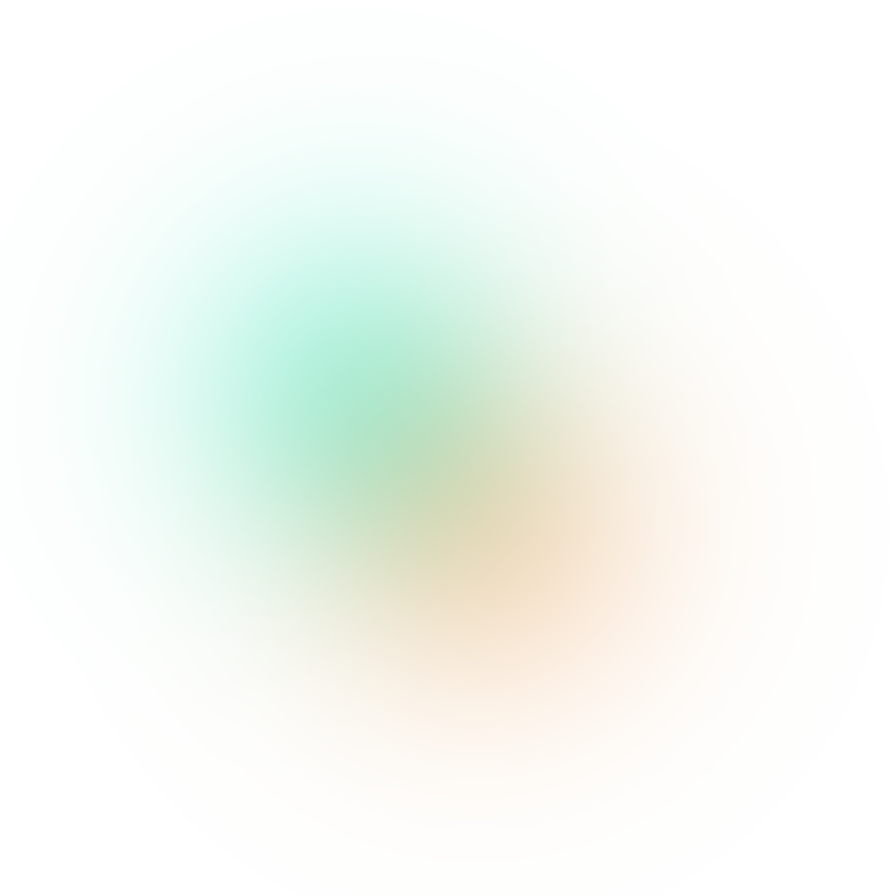
A WebGL 1 fragment shader for this background:

```glsl
precision highp float;
// Two soft overlapping glows, mint and apricot, on a white ground.
// Each glow is a Gaussian spot that absorbs some light from the white,
// so the overlap along the diagonal mixes to a muted olive.

uniform vec2 u_resolution;

const vec3 PAPER = vec3(0.997, 0.999, 0.997);
const vec3 MINT_ABSORB = vec3(0.31, 0.03, 0.09);
const vec3 APRICOT_ABSORB = vec3(0.005, 0.135, 0.235);

// Gaussian falloff, 1 at the center
float glow(vec2 p, vec2 center, float spread) {
  vec2 d = (p - center) / spread;
  return exp(-0.5 * dot(d, d));
}

// Removes the absorbed share of light from a color
vec3 tint(vec3 base, vec3 absorb, float amount) {
  return base - absorb * amount;
}

void main() {
  // Square canvas units, centered if the canvas is not square
  float side = min(u_resolution.x, u_resolution.y);
  vec2 p = (gl_FragCoord.xy - 0.5 * u_resolution) / side + 0.5;

  float mint = glow(p, vec2(0.397, 0.560), 0.141);
  float apricot = glow(p, vec2(0.534, 0.414), 0.146);

  vec3 color = tint(PAPER, MINT_ABSORB, mint);
  color = tint(color, APRICOT_ABSORB, apricot);
  gl_FragColor = vec4(color, 1.0);
}
```
